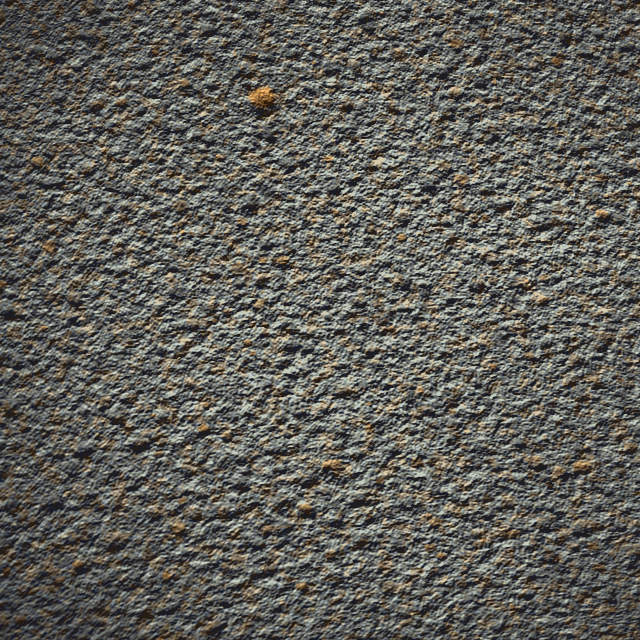
This texture is drawn by a Shadertoy shader. Its source:

```glsl
// Coarse dark gravel soil, lit from above, with scattered ochre stones.
#define GRAIN_SCALE 43.0
#define GRAIN_CONTRAST 1.02
#define GRAIN_STRETCH 0.98
#define PEBBLE_CELLS 27.0
#define GRIT_CELLS 50.0
#define BASE_TONE 0.49
#define SHADOW_DEPTH 0.60
#define WARM_AMOUNT 0.95
#define OCHRE_SHARE 0.16
#define VIGNETTE 1.15

vec2 hash2(vec2 p) {
    vec3 q = fract(vec3(p.xyx) * vec3(0.1031, 0.1030, 0.0973));
    q += dot(q, q.yzx + 33.33);
    return fract((q.xx + q.yz) * q.zy);
}

float gradientNoise(vec2 p) {
    vec2 cell = floor(p), f = fract(p);
    vec2 u = f * f * f * (f * (f * 6.0 - 15.0) + 10.0);
    vec2 o = vec2(1.0, 0.0);
    float a = dot(hash2(cell) * 2.0 - 1.0, f);
    float b = dot(hash2(cell + o.xy) * 2.0 - 1.0, f - o.xy);
    float c = dot(hash2(cell + o.yx) * 2.0 - 1.0, f - o.yx);
    float d = dot(hash2(cell + o.xx) * 2.0 - 1.0, f - o.xx);
    return mix(mix(a, b, u.x), mix(c, d, u.x), u.y);
}

// Relief light: each octave is brighter where its surface falls away upwards.
float grainRelief(vec2 p) {
    float relief = 0.0, scale = GRAIN_SCALE, weight = 0.62;
    vec2 toLight = vec2(-0.14, 0.42);
    mat2 turn = mat2(0.92, 0.39, -0.39, 0.92);
    vec2 axes = vec2(GRAIN_STRETCH, 1.0);
    for (int i = 0; i < 4; i++) {
        vec2 q = turn * (p * scale * axes) + float(i) * 17.3;
        relief += weight * (gradientNoise(q) - gradientNoise(q + turn * toLight));
        scale *= 1.73;
        weight *= 1.17;
        turn = turn * mat2(0.8, 0.6, -0.6, 0.8);
    }
    return relief;
}

// Draws one stone and its shadow into surface = (tone, ochre tint).
void addStone(inout vec2 surface, vec2 offset, float radius, float wobble, float ochre) {
    vec2 q = offset / (radius * vec2(1.12, 0.9));
    float d = length(q) + wobble;
    float shadow = 1.0 - smoothstep(0.4, 1.2, length(q - vec2(0.2, -0.95)) + wobble);
    float body = 1.0 - smoothstep(0.6, 1.15, d);
    surface.x -= SHADOW_DEPTH * shadow * (1.0 - body);
    float lit = BASE_TONE + 0.04 + 0.36 * q.y - 0.08 * q.x;
    surface.x = mix(surface.x, lit + 0.62 * (surface.x - BASE_TONE), body * 0.85);
    surface.y = mix(surface.y, ochre, body);
}

void scatterStones(inout vec2 surface, vec2 p, float cells, float share) {
    vec2 q = p * cells;
    vec2 home = floor(q);
    float wobble = 0.6 * gradientNoise(q * 2.3 + 5.0) + 0.35 * gradientNoise(q * 5.1);
    for (int y = 1; y >= -1; y--) {
        for (int x = -1; x <= 1; x++) {
            vec2 cell = home + vec2(x, y);
            vec2 place = hash2(cell + cells);
            vec2 kind = hash2(cell + cells * 3.0 + 71.0);
            if (kind.x > share) continue;
            float radius = mix(0.19, 0.38, kind.y * kind.y);
            float ochre = step(1.0 - OCHRE_SHARE, fract(place.x * 7.0 + kind.y * 5.0));
            ochre *= 0.15 + 0.55 * place.y;
            addStone(surface, q - cell - 0.15 - 0.7 * place, radius, wobble, ochre);
        }
    }
}

// Foreshortened ground: finer towards the top, slightly tilted below.
vec2 groundPlane(vec2 p) {
    float finer = 0.84 + 0.32 * p.y;
    vec2 ground = vec2((p.x - 0.5) * finer, p.y * (0.88 + 0.2 * p.y));
    ground.y -= 0.16 * p.x * (1.0 - p.y) * (1.0 - p.y);
    return ground + 4.0;
}

void mainImage(out vec4 fragColor, in vec2 fragCoord) {
    vec2 uv = fragCoord / iResolution.xy;
    vec2 p = fragCoord / iResolution.y;
    vec2 ground = groundPlane(p);
    ground += 0.004 * vec2(gradientNoise(ground * 19.0), gradientNoise(ground * 19.0 + 50.0));

    // Grain, grit, pebbles and one large ochre stone
    vec2 surface = vec2(BASE_TONE + GRAIN_CONTRAST * grainRelief(ground), 0.0);
    scatterStones(surface, ground, GRIT_CELLS, 0.40);
    scatterStones(surface, ground, PEBBLE_CELLS, 0.46);
    addStone(surface, p - vec2(0.41, 0.848), 0.021, 0.3 * gradientNoise(p * 90.0), 0.95);

    // Soft light falloff towards the borders
    vec2 fromCentre = uv - vec2(0.58, 0.55);
    float light = 1.13 - VIGNETTE * dot(fromCentre, fromCentre);
    light += 0.14 * gradientNoise(p * 4.0 + 2.0);
    float tone = clamp(surface.x * light, 0.03, 1.08);

    // Grey, earthy and ochre colour ramps
    vec3 grey = mix(vec3(0.09, 0.085, 0.11), vec3(0.72, 0.75, 0.70), tone);
    vec3 earth = mix(vec3(0.13, 0.09, 0.065), vec3(0.80, 0.74, 0.62), tone);
    vec3 ochre = mix(vec3(0.15, 0.08, 0.03), vec3(0.96, 0.70, 0.38), tone);
    float patches = gradientNoise(ground * 37.0 + 9.0) + 0.8 * gradientNoise(ground * 90.0);
    vec3 color = mix(grey, earth, WARM_AMOUNT * smoothstep(0.06, 0.26, patches));
    color = mix(color, ochre, surface.y);

    // Faint blue and yellow speckle
    float speckle = gradientNoise(ground * 150.0 + 31.0);
    color += speckle * vec3(0.06, 0.01, -0.09);
    fragColor = vec4(clamp(color, 0.0, 1.0), 1.0);
}
```
